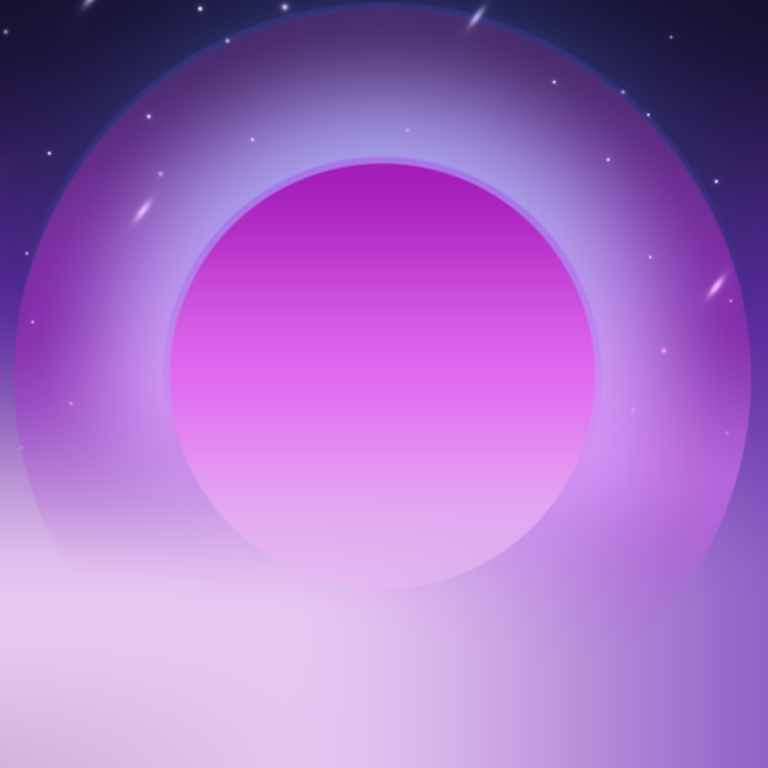
A WebGL 1 fragment shader for this background:

```glsl
precision highp float;
// Glowing magenta disc inside a wide halo, over a starry violet sky and pale mist.

uniform vec2 u_resolution;

#define CENTER vec2(0.498, 0.510)
#define DISC_RADIUS 0.277
#define RIM_WIDTH 0.009
#define HALO_RADIUS 0.480
#define STAR_GRID 15.0
#define STAR_DENSITY 0.30
#define STAR_SIZE 0.0036

// 0 at the upper edge 'hi', rising smoothly to 1 at the lower edge 'lo'
float fall(float hi, float lo, float v) {
  return 1.0 - smoothstep(lo, hi, v);
}

vec2 hash2(vec2 p) {
  vec2 q = vec2(dot(p, vec2(127.1, 311.7)), dot(p, vec2(269.5, 183.3)));
  return fract(sin(q) * 43758.55);
}

// Night sky that melts into mist, pale at left and violet at right
vec3 background(vec2 p) {
  vec3 night = vec3(0.08, 0.06, 0.18);
  vec3 indigo = vec3(0.35, 0.16, 0.61);
  vec3 paleMist = vec3(0.91, 0.78, 0.95);
  vec3 violetMist = vec3(0.51, 0.32, 0.75);
  vec3 sky = mix(night, indigo, fall(1.0, 0.55, p.y));
  vec3 mist = mix(paleMist, violetMist, smoothstep(0.35, 1.2, p.x));
  mist *= 1.0 - 0.12 * fall(0.2, -0.05, p.y) * fall(0.5, -0.1, p.x);
  return mix(sky, mist, fall(0.65, 0.2, p.y));
}

// Colour between the disc and the halo edge
vec3 haloColor(float y, float r) {
  vec3 innerTop = vec3(0.65, 0.62, 0.91);
  vec3 innerLow = vec3(0.83, 0.58, 0.96);
  vec3 outerTop = vec3(0.28, 0.17, 0.42);
  vec3 outerMid = vec3(0.51, 0.18, 0.66);
  vec3 outerLow = vec3(0.71, 0.40, 0.85);
  vec3 inner = mix(innerTop, innerLow, fall(0.85, 0.4, y));
  vec3 outer = mix(outerTop, outerMid, fall(0.97, 0.6, y));
  outer = mix(outer, outerLow, fall(0.6, 0.35, y));
  return mix(inner, outer, smoothstep(DISC_RADIUS - 0.02, HALO_RADIUS, r));
}

vec3 discColor(float y) {
  vec3 deep = vec3(0.64, 0.11, 0.72);
  vec3 orchid = vec3(0.87, 0.40, 0.93);
  vec3 pale = vec3(0.91, 0.72, 0.95);
  vec3 color = mix(deep, orchid, fall(0.8, 0.5, y));
  return mix(color, pale, fall(0.56, 0.25, y));
}

// Soft points, one per chosen grid cell, some drawn out along a diagonal
float stars(vec2 p) {
  vec2 home = floor(p * STAR_GRID);
  float light = 0.0;
  for (int j = -1; j <= 1; j++) {
    for (int i = -1; i <= 1; i++) {
      vec2 cell = home + vec2(float(i), float(j));
      vec2 place = hash2(cell);
      vec2 kind = hash2(cell + 57.0);
      vec2 d = p - (cell + place) / STAR_GRID;
      float along = dot(d, vec2(0.6, 0.8));
      float stretch = 0.7 * step(0.82, kind.y);
      d -= stretch * along * vec2(0.6, 0.8);
      float size = STAR_SIZE * (0.55 + 1.1 * kind.y * kind.y * kind.y);
      float q = length(d) / size;
      float glow = exp(-q * q) + 0.2 * exp(-q * 0.8);
      light += glow * step(kind.x, STAR_DENSITY) * (0.5 + 0.5 * place.x);
    }
  }
  return light;
}

void main() {
  float span = min(u_resolution.x, u_resolution.y);
  vec2 p = (gl_FragCoord.xy - 0.5 * u_resolution) / span + 0.5;
  float soft = 1.2 / span + 0.0008;
  float r = length(p - CENTER);
  vec3 color = background(p);

  // Blue air around the upper halo
  float air = exp(-max(r - HALO_RADIUS, 0.0) / 0.07) * smoothstep(0.5, 1.0, p.y);
  color = mix(color, vec3(0.18, 0.20, 0.44), 0.8 * air);

  // Halo, dissolving into the mist below
  float fadeLow = mix(0.25, 0.08, p.x);
  float haloFade = smoothstep(fadeLow, fadeLow + 0.3, p.y);
  float inHalo = 1.0 - smoothstep(HALO_RADIUS - soft, HALO_RADIUS + soft, r);
  color = mix(color, haloColor(p.y, r), inHalo * haloFade);
  float edge = 1.0 - smoothstep(0.002, 0.007, abs(r - HALO_RADIUS - 0.002));
  color = mix(color, vec3(0.24, 0.22, 0.56), 0.5 * edge * smoothstep(0.5, 0.85, p.y));

  // Stars, kept to the upper sky and clear of the disc
  float clear = smoothstep(0.30, 0.34, r) * smoothstep(0.38, 0.46, p.y);
  vec3 starTint = mix(vec3(0.98, 0.60, 0.96), vec3(0.86, 0.80, 1.0), smoothstep(0.5, 0.9, p.y));
  color = mix(color, starTint, min(stars(p) * clear, 1.0));

  // Disc with a thin lilac rim
  float rimRadius = DISC_RADIUS + RIM_WIDTH;
  float inRim = 1.0 - smoothstep(rimRadius - soft, rimRadius + soft, r);
  vec3 rimColor = mix(vec3(0.80, 0.50, 0.95), vec3(0.66, 0.44, 0.91), smoothstep(0.4, 0.75, p.y));
  color = mix(color, rimColor, 0.85 * inRim * smoothstep(0.28, 0.75, p.y));
  float inDisc = 1.0 - smoothstep(DISC_RADIUS - soft, DISC_RADIUS + soft, r);
  color = mix(color, discColor(p.y), inDisc * mix(0.6, 1.0, smoothstep(0.23, 0.4, p.y)));

  gl_FragColor = vec4(color, 1.0);
}
```
